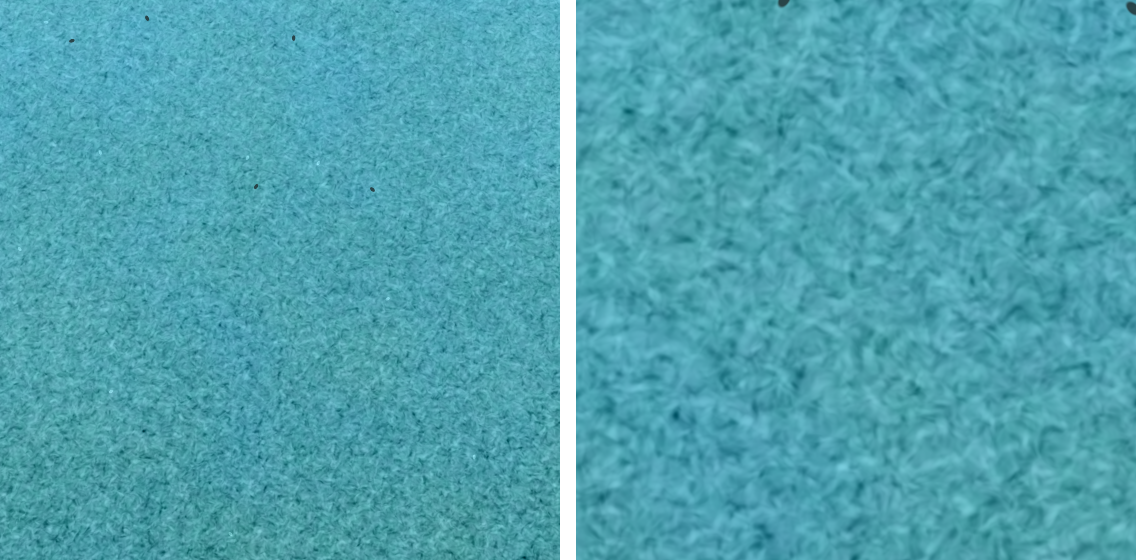
Left: the whole. Right: its middle third, enlarged.
This texture is drawn by a three.js fragment shader. Its source:

```glsl
varying vec2 vUv;

const vec3 FAR_TEAL = vec3(0.338, 0.682, 0.757);
const vec3 NEAR_TEAL = vec3(0.284, 0.603, 0.636);
const vec3 DEBRIS = vec3(0.13, 0.20, 0.21);

float hash(vec2 p) {
  vec3 q = fract(p.xyx * vec3(0.1031, 0.1030, 0.0973));
  q += dot(q, q.yzx + 33.33);
  return fract((q.x + q.y) * q.z);
}

vec2 hash2(vec2 p) {
  return vec2(hash(p), hash(p + vec2(57.3, 113.7)));
}

float valueNoise(vec2 p) {
  vec2 cell = floor(p);
  vec2 f = fract(p);
  f = f * f * (3.0 - 2.0 * f);
  float low = mix(hash(cell), hash(cell + vec2(1.0, 0.0)), f.x);
  float high = mix(hash(cell + vec2(0.0, 1.0)), hash(cell + 1.0), f.x);
  return mix(low, high, f.y);
}

// Signed cloud noise, roughly -1 to 1
float clouds(vec2 p) {
  float sum = 0.0;
  float gain = 1.0;
  for (int i = 0; i < 4; i++) {
    sum += gain * (valueNoise(p) - 0.5);
    p = mat2(1.6, 1.2, -1.2, 1.6) * p + 7.3;
    gain *= 0.6;
  }
  return sum;
}

// Soft elongated spot: 1 at the centre, 0 outside its ellipse
float tuft(vec2 d, float angle, vec2 radius) {
  float c = cos(angle);
  float s = sin(angle);
  vec2 q = vec2(c * d.x + s * d.y, c * d.y - s * d.x) / radius;
  float k = max(0.0, 1.0 - dot(q, q));
  return k * k;
}

// Light and dark fibres scattered over neighbouring cells
float fibres(vec2 p, float tilt, float spread, float width, float seed) {
  vec2 cell = floor(p);
  float sum = 0.0;
  for (int y = -1; y <= 1; y++) {
    for (int x = -1; x <= 1; x++) {
      vec2 id = cell + vec2(float(x), float(y));
      for (int n = 0; n < 3; n++) {
        vec2 key = id + seed + float(n) * vec2(211.0, 167.0);
        vec2 centre = id + hash2(key);
        float angle = tilt + spread * (hash(key + 31.7) - 0.5);
        float tone = 2.0 * hash(key + 71.9) - 1.0;
        sum += tone * tuft(p - centre, angle, vec2(1.0, width));
      }
    }
  }
  return sum;
}

// Rare crumbs, at most one per cell
float crumbs(vec2 uv, float count, float chance, float size, float seed) {
  vec2 id = floor(uv * count);
  vec2 centre = (id + 0.15 + 0.7 * hash2(id + seed)) / count;
  float present = step(hash(id + seed + 19.1), chance);
  float angle = 3.0 * hash(id + seed + 43.7);
  return present * smoothstep(0.0, 0.5, tuft(uv - centre, angle, vec2(size, 0.6 * size)));
}

void main() {
  // The pile recedes towards the top
  vec2 ground = vec2((vUv.x - 0.5) * (1.0 + 0.22 * vUv.y) + 0.5,
                     vUv.y * (1.0 + 0.16 * vUv.y));
  vec2 bend = vec2(clouds(ground * 30.0 + 3.1), clouds(ground * 30.0 + 41.7));
  vec2 pile = ground + 0.004 * bend;

  // Coarse strands and finer lint
  float coarse = fibres(pile * 78.0, 0.35, 2.6, 0.36, 11.0);
  float fine = fibres(pile * 138.0, 0.25, 3.1, 0.42, 503.0);
  float grain = 0.080 * coarse + 0.055 * fine;
  grain -= 0.10 * grain * grain / 0.08;
  grain *= mix(1.18, 0.80, vUv.y);

  // Broad wear and dye variation
  float wear = clouds(ground * vec2(3.0, 4.0) + 5.7);
  float dye = clouds(ground * 5.0 + 23.9);
  float fleck = clouds(ground * 48.0 + 87.3);
  vec3 color = mix(NEAR_TEAL, FAR_TEAL, smoothstep(-0.1, 1.1, vUv.y));
  color += 0.022 * wear + grain * vec3(1.0, 0.98, 1.0);
  color += vec3(-0.012, -0.004, 0.030) * dye;
  color += vec3(0.024, -0.006, 0.012) * fleck;

  // Stray debris
  color = mix(color, DEBRIS, 0.85 * crumbs(vUv, 5.0, 0.13, 0.007, 17.0));
  color += 0.16 * crumbs(vUv, 8.0, 0.12, 0.006, 331.0);

  gl_FragColor = vec4(clamp(color, 0.0, 1.0), 1.0);
}
```
